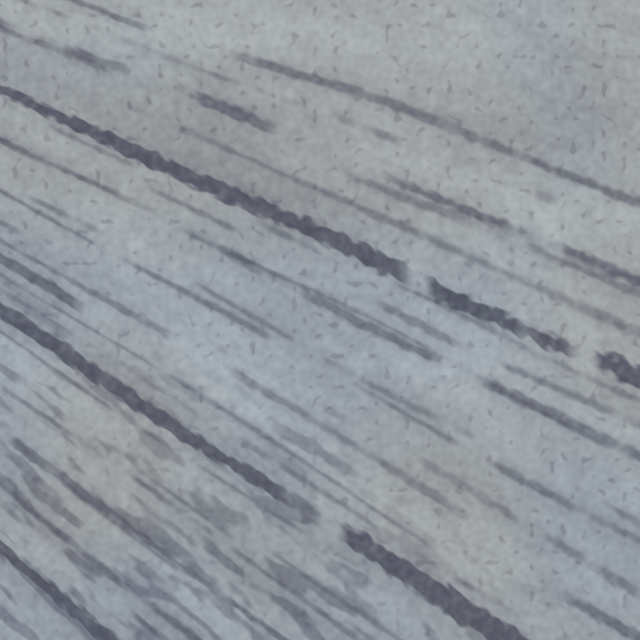
A WebGL 2 fragment shader for this texture:

```glsl
#version 300 es
precision highp float;

uniform vec2 u_resolution;
out vec4 fragColor;

// Palette
const vec3 LIGHT_STONE = vec3(0.665, 0.695, 0.712);
const vec3 DARK_VEIN = vec3(0.325, 0.335, 0.388);
const vec3 WARM_TINT = vec3(0.010, 0.002, -0.014);
const vec3 COOL_TINT = vec3(-0.008, 0.000, 0.012);

// Fan of vein directions, measured downward from the top edge
const float BASE_SLOPE = 0.38;
const float SLOPE_GAIN = 0.55;

// Veins
const int MAIN_COUNT = 13;
const float MAIN_START = -0.055;
const float MAIN_SPACING = 0.092;
const int FINE_COUNT = 22;
const float FINE_START = -0.02;
const float FINE_SPACING = 0.046;
const float EDGE_SOFTNESS = 0.0035;
const float WOBBLE = 0.014;

// Stone surface
const float BASE_TONE = 0.14;
const float CLOUD_AMOUNT = 0.22;
const float GRAIN_AMOUNT = 0.13;
const float SPECK_AMOUNT = 0.22;
const float MOTTLE_AMOUNT = 0.34;

vec2 hash22(vec2 p) {
    vec3 q = fract(p.xyx * vec3(0.1031, 0.1030, 0.0973));
    q += dot(q, q.yzx + 33.33);
    return fract((q.xx + q.yz) * q.zy);
}

float cornerSlope(vec2 cell, vec2 offset) {
    float angle = 6.28318 * hash22(cell).x;
    return dot(vec2(cos(angle), sin(angle)), offset);
}

float gradientNoise(vec2 p) {
    vec2 cell = floor(p);
    vec2 f = p - cell;
    vec2 w = f * f * f * (f * (f * 6.0 - 15.0) + 10.0);
    vec2 e = vec2(1.0, 0.0);
    float low = mix(cornerSlope(cell, f), cornerSlope(cell + e.xy, f - e.xy), w.x);
    float high = mix(cornerSlope(cell + e.yx, f - e.yx), cornerSlope(cell + e.xx, f - e.xx), w.x);
    return mix(low, high, w.y);
}

// Ragged, broken line with a faint halo; flow = (along, across)
float vein(vec2 flow, float center, float id, float width, float cover) {
    float bend = WOBBLE * gradientNoise(vec2(flow.x * 2.5, id * 7.3));
    float dist = abs(flow.y - center - bend);
    float ragged = dist + 0.7 * width * gradientNoise(flow * vec2(55.0, 95.0) + id);
    float swell = width * (1.0 + 0.8 * gradientNoise(vec2(flow.x * 4.0, id * 3.7 + 50.0)));
    float core = 1.0 - smoothstep(swell - EDGE_SOFTNESS, swell + EDGE_SOFTNESS, ragged);
    float halo = exp(-dist * dist / (9.0 * width * width));
    float gaps = gradientNoise(vec2(flow.x * 5.0, id * 5.3 + 20.0))
        + 0.4 * gradientNoise(vec2(flow.x * 19.0, id * 2.9 + 80.0));
    return smoothstep(-0.14, 0.16, gaps + cover) * mix(core, 1.0, 0.16 * halo);
}

// Combined darkness of all veins
float veins(vec2 flow) {
    float clear = 1.0;
    for (int i = 0; i < MAIN_COUNT; i++) {
        float id = float(i);
        vec2 rnd = hash22(vec2(id, 4.0));
        float major = i % 4 == 2 ? 1.0 : 0.0;
        float center = MAIN_START + MAIN_SPACING * (id + 0.35 * (rnd.x - 0.5));
        float width = mix(mix(0.0035, 0.0075, rnd.y), 0.0115 + 0.003 * flow.x, major);
        float strength = mix(mix(0.50, 0.68, rnd.y), 0.88, major);
        float cover = mix(0.12, 0.42, major);
        clear *= 1.0 - strength * vein(flow, center, id, width, cover);
    }
    for (int i = 0; i < FINE_COUNT; i++) {
        float id = float(i) + 100.0;
        vec2 rnd = hash22(vec2(id, 9.0));
        float center = FINE_START + FINE_SPACING * (float(i) + rnd.x);
        float width = mix(0.0025, 0.0060, rnd.y);
        clear *= 1.0 - 0.45 * vein(flow, center, id, width, -0.04);
    }
    return 1.0 - clear;
}

void main() {
    vec2 p = gl_FragCoord.xy / u_resolution.y;
    float drop = 1.0 - p.y;
    vec2 flow = vec2(p.x, (drop - BASE_SLOPE * p.x) / (1.0 + SLOPE_GAIN * p.x));
    float lower = smoothstep(0.28, 0.62, flow.y);

    // Stone tone: drifting clouds, grain, specks and elongated blotches
    float cloud = gradientNoise(flow * vec2(2.2, 9.0) + 3.7)
        + 0.5 * gradientNoise(flow * vec2(7.0, 26.0) + 17.3);
    float grain = gradientNoise(p * 85.0) + 0.8 * gradientNoise(p * 38.0 + 9.1);
    float speck = smoothstep(0.25, 0.5, gradientNoise(p * 62.0 + 41.0));
    float mottle = smoothstep(0.02, 0.32, gradientNoise(flow * vec2(10.0, 34.0) + 61.0)
        + 0.35 * gradientNoise(flow * vec2(38.0, 75.0)));
    float tone = BASE_TONE + CLOUD_AMOUNT * cloud + GRAIN_AMOUNT * grain;
    tone += SPECK_AMOUNT * speck * (1.0 - 0.5 * lower);
    tone += lower * (0.04 + MOTTLE_AMOUNT * mottle);
    tone = clamp(tone, -0.05, 0.75);

    // Veins over stone, with slightly uneven pigment
    float ink = clamp(veins(flow) * (1.0 + 0.25 * grain), 0.0, 1.0);
    vec3 color = mix(LIGHT_STONE, DARK_VEIN, mix(tone, 1.0, ink));

    // Warm and cool drift, weaker inside the veins
    float warmth = smoothstep(-0.35, 0.35, gradientNoise(p * 3.0 + 23.0) + 0.3 - 0.8 * flow.y);
    color += mix(COOL_TINT, WARM_TINT, warmth) * (1.0 - ink);
    fragColor = vec4(color, 1.0);
}
```
